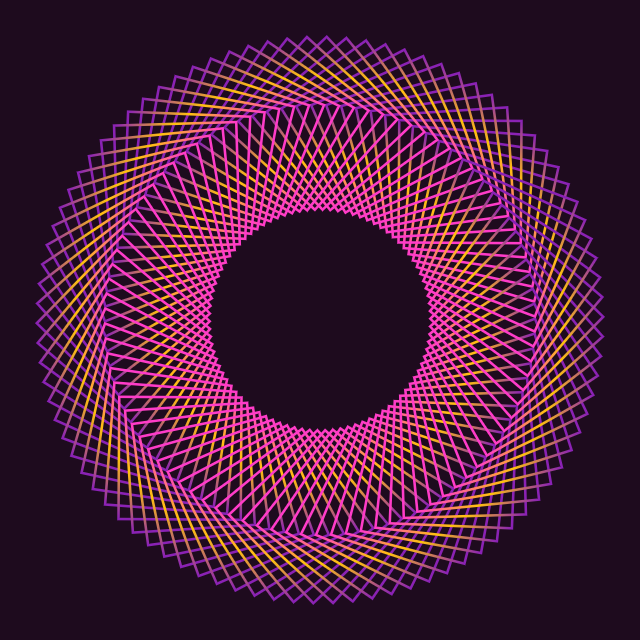
A WebGL 1 fragment shader for this pattern:

```glsl
precision highp float;
uniform vec2 u_resolution;

const float COPIES = 90.0;
const float TAU = 6.2831853;
const float START_ANGLE = 0.5;
const float ORBIT_RADIUS = 0.3075;
const float HALF_SIDE = 0.0955;
const float HALF_STROKE = 0.002;

const vec3 BACKGROUND = vec3(0.118, 0.043, 0.118);
const vec3 PINK = vec3(1.0, 0.23, 0.79);
const vec3 YELLOW = vec3(1.0, 0.76, 0.05);
const vec3 PURPLE = vec3(0.54, 0.13, 0.71);

// Position in the frame of a square whose diagonal points outward
vec2 squareFrame(vec2 p, float angle, float orbit) {
  vec2 outward = vec2(cos(angle), sin(angle));
  vec2 along = vec2(-outward.y, outward.x);
  vec2 q = vec2(dot(p, outward) - orbit, dot(p, along));
  return vec2(q.x + q.y, q.x - q.y) * 0.70710678;
}

// Distance to a square outline, with sharp corners
float squareOutline(vec2 q, float halfSide) {
  return abs(max(abs(q.x), abs(q.y)) - halfSide);
}

// Three-stop gradient from one side of the square to the other
vec3 strokeColor(float t) {
  vec3 firstHalf = mix(PINK, YELLOW, clamp(t * 2.0, 0.0, 1.0));
  return mix(firstHalf, PURPLE, clamp(t * 2.0 - 1.0, 0.0, 1.0));
}

void main() {
  float canvas = min(u_resolution.x, u_resolution.y);
  vec2 p = (gl_FragCoord.xy - 0.5 * u_resolution) / canvas;
  float softness = 0.5 / canvas;
  vec3 color = BACKGROUND;

  // Later squares cover earlier ones, counterclockwise
  for (float i = 0.0; i < COPIES; i++) {
    float angle = START_ANGLE + TAU * i / COPIES;
    vec2 q = squareFrame(p, angle, ORBIT_RADIUS);
    float edge = squareOutline(q, HALF_SIDE) - HALF_STROKE;
    float coverage = clamp(0.5 - 0.5 * edge / softness, 0.0, 1.0);
    color = mix(color, strokeColor(0.5 + 0.5 * q.x / HALF_SIDE), coverage);
  }

  gl_FragColor = vec4(color, 1.0);
}
```
